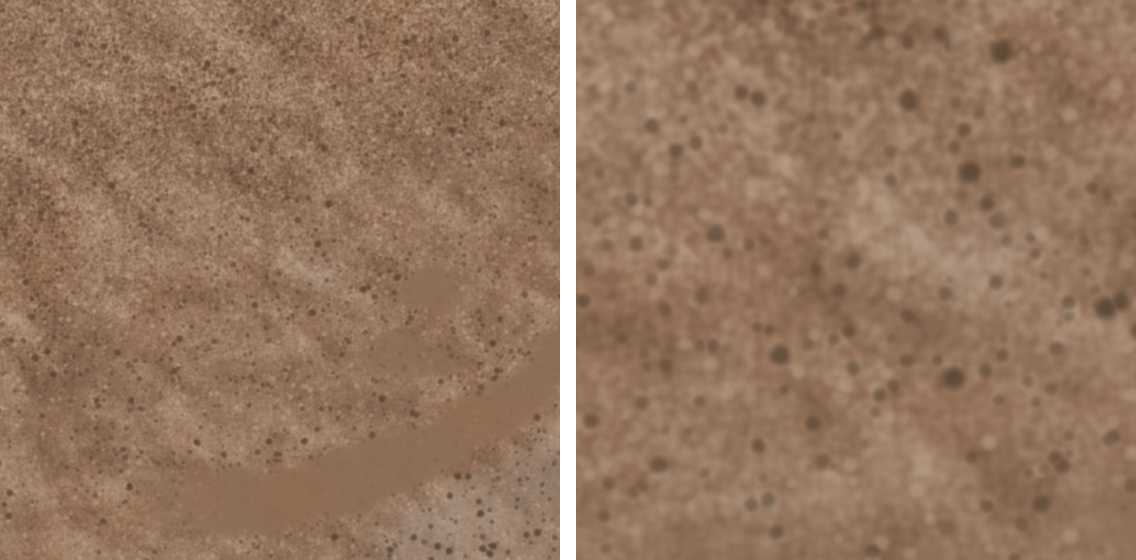
Left: the whole. Right: its middle third, enlarged.
This texture is drawn by a three.js fragment shader. Its source:

```glsl
// Dry sandy ground from above: slanting streaks, scattered dark scrub and a smooth curved wash.
varying vec2 vUv;

const vec3 SOIL_DARK = vec3(0.47, 0.35, 0.27);
const vec3 SOIL_MID = vec3(0.575, 0.447, 0.352);
const vec3 SOIL_LIGHT = vec3(0.68, 0.57, 0.48);
const vec3 WASH_COLOR = vec3(0.545, 0.42, 0.325);
const vec3 BANK_COLOR = vec3(0.61, 0.52, 0.45);
const vec3 SCRUB_COLOR = vec3(0.30, 0.23, 0.17);
const vec3 PEBBLE_COLOR = vec3(0.74, 0.65, 0.55);
const vec2 STREAK_DIR = vec2(0.78, -0.62);
const vec2 STREAK_FREQ = vec2(4.0, 13.0);
const float STREAK_GAIN = 1.15;
const float BLOTCH_GAIN = 0.7;
const float GRAIN_GAIN = 1.0;
const float WASH_HALF_WIDTH = 0.052;

vec2 hash2(vec2 p) {
  vec3 q = fract(vec3(p.xyx) * vec3(0.1031, 0.1030, 0.0973));
  q += dot(q, q.yzx + 33.33);
  return fract((q.xx + q.yz) * q.zy);
}

// Gradient noise, roughly -0.7 to 0.7.
float gradNoise(vec2 p) {
  vec2 i = floor(p);
  vec2 f = p - i;
  vec2 w = f * f * f * (f * (f * 6.0 - 15.0) + 10.0);
  vec2 e = vec2(1.0, 0.0);
  float a = dot(hash2(i + 50.0) * 2.0 - 1.0, f);
  float b = dot(hash2(i + 50.0 + e.xy) * 2.0 - 1.0, f - e.xy);
  float c = dot(hash2(i + 50.0 + e.yx) * 2.0 - 1.0, f - e.yx);
  float d = dot(hash2(i + 50.0 + e.xx) * 2.0 - 1.0, f - e.xx);
  return mix(mix(a, b, w.x), mix(c, d, w.x), w.y);
}

float fbm(vec2 p) {
  float sum = 0.0;
  float gain = 1.0;
  for (int i = 0; i < 3; i++) {
    sum += gain * gradNoise(p);
    p = p * 2.03 + 17.3;
    gain *= 0.5;
  }
  return sum;
}

// Soft round specks, one candidate per jittered cell; share is the part of cells filled.
float specks(vec2 uv, float cells, float radius, float share, float seed) {
  vec2 p = uv * cells;
  vec2 base = floor(p);
  float cover = 0.0;
  for (int y = -1; y <= 1; y++) {
    for (int x = -1; x <= 1; x++) {
      vec2 cell = base + vec2(float(x), float(y));
      vec2 pick = hash2(cell + seed);
      vec2 offset = p - cell - hash2(cell + seed + 71.0);
      float size = radius * mix(0.65, 1.2, pick.y);
      float dotMask = 1.0 - smoothstep(size * 0.3, size * 1.3, length(offset));
      float present = 1.0 - smoothstep(share - 0.03, share + 0.03, pick.x);
      cover = max(cover, dotMask * present * mix(0.45, 1.0, pick.y));
    }
  }
  return cover;
}

// Smooth oval hollow, 1 inside and 0 outside.
float hollow(vec2 uv, vec2 center, vec2 radii) {
  return 1.0 - smoothstep(0.6, 1.25, length((uv - center) / radii));
}

void main() {
  vec2 uv = vUv;
  vec2 warped = uv + 0.035 * vec2(fbm(uv * 6.0), fbm(uv * 6.0 + 40.0));

  // Wash and pale bank: height above a parabolic centre line.
  float bend = warped.x - 0.4;
  float height = warped.y - 0.105 - 0.72 * bend * bend;
  float reach = smoothstep(0.22, 0.42, uv.x);
  float wash = reach * (1.0 - smoothstep(WASH_HALF_WIDTH - 0.018, WASH_HALF_WIDTH + 0.012, abs(height)));
  float bank = smoothstep(0.55, 0.78, uv.x) * (1.0 - smoothstep(-0.13, -0.065, height));
  float rim = reach * exp(-pow((height - 0.075) / 0.02, 2.0));
  float pits = max(hollow(warped, vec2(0.77, 0.48), vec2(0.055, 0.045)),
                   0.7 * hollow(warped, vec2(0.73, 0.36), vec2(0.085, 0.045)));
  float smoothArea = max(wash, pits);

  // Soil tone from streaks, blotches and grain; roughest at the upper left.
  vec2 across = vec2(-STREAK_DIR.y, STREAK_DIR.x);
  vec2 slanted = vec2(dot(warped, STREAK_DIR), dot(warped, across));
  float streak = fbm(slanted * STREAK_FREQ + 9.0);
  float blotch = fbm(uv * 20.0 + 5.0);
  float rough = mix(0.6, 1.25, smoothstep(0.3, 1.0, uv.y + 0.35 * (0.5 - uv.x)));
  float grain = gradNoise(uv * 75.0) + 1.1 * gradNoise(uv * 150.0 + 31.0);
  float tone = STREAK_GAIN * streak + BLOTCH_GAIN * blotch + GRAIN_GAIN * rough * grain;
  tone += 0.25 * rim + 0.1 * (0.5 - uv.x) * uv.y;
  tone *= 1.0 - 0.7 * smoothArea;

  vec3 color = mix(SOIL_MID, SOIL_LIGHT, clamp(tone, 0.0, 1.2));
  color = mix(color, SOIL_DARK, clamp(-tone, 0.0, 1.2));
  color = mix(color, WASH_COLOR, 0.7 * smoothArea);
  color = mix(color, BANK_COLOR + 0.07 * tone, 0.75 * bank);
  color += vec3(0.012, 0.0, -0.014) * fbm(uv * 5.0 + 60.0);

  // Scrub gathers in clumps and along the wash rim; pebbles are pale and sparse.
  float clump = smoothstep(-0.3, 0.45, fbm(uv * 7.0 + 23.0) - 0.3 * streak);
  float open = 1.0 - 0.85 * smoothArea;
  float fineScrub = specks(uv, 95.0, 0.42, 0.05 + 0.3 * clump * rough, 11.0);
  float bigScrub = specks(uv, 46.0, 0.3, 0.05 + 0.09 * clump + 0.22 * rim + 0.12 * bank, 137.0);
  float pebbles = specks(uv, 85.0, 0.42, 0.07 + 0.09 * rough, 263.0);
  color = mix(color, PEBBLE_COLOR, 0.5 * pebbles * open);
  color = mix(color, SCRUB_COLOR, 0.5 * fineScrub * open);
  color = mix(color, SCRUB_COLOR, 0.75 * bigScrub * open);

  gl_FragColor = vec4(color, 1.0);
}
```
